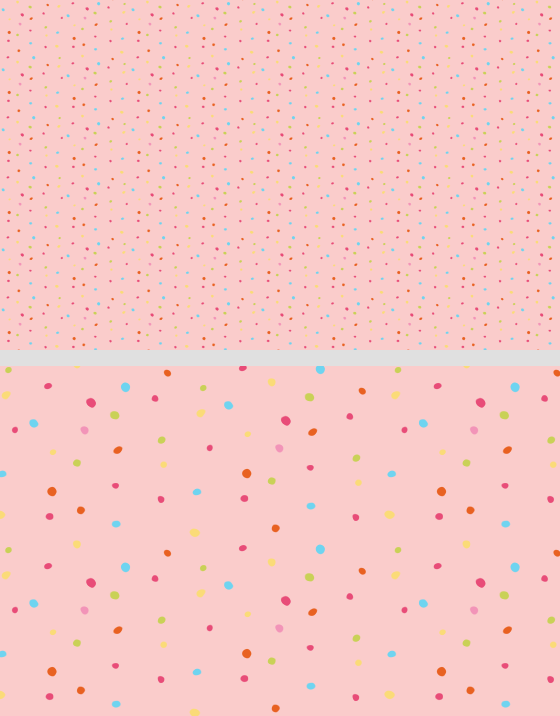
Top: the whole. Bottom: its middle third, enlarged.
A Shadertoy shader for this pattern:

```glsl
#define CELL vec2(0.0371, 0.0343)   // grid cell, in canvas heights
#define TILE 5.0                    // cells per repeat
#define JITTER 0.56                 // scatter within a cell
#define RADIUS_MIN 0.0027
#define RADIUS_MAX 0.0044
#define STRETCH 0.35                // greatest elongation of a dot
#define TILT 1.6                    // spread of dot directions, radians
#define WOBBLE 0.0013               // unevenness of the outline
#define WOBBLE_FREQ 190.0
#define BACKGROUND vec3(0.98, 0.80, 0.797)

vec2 hash2(vec2 p) {
    vec3 q = fract(p.xyx * vec3(0.1031, 0.1030, 0.0973));
    q += dot(q, q.yzx + 33.33);
    return fract((q.xx + q.yz) * q.zy);
}

float gradientCorner(vec2 corner, vec2 offset) {
    return dot(hash2(corner) * 2.0 - 1.0, offset);
}

float gradientNoise(vec2 p) {
    vec2 i = floor(p), f = fract(p);
    vec2 u = f * f * (3.0 - 2.0 * f);
    vec2 e = vec2(1.0, 0.0);
    return mix(mix(gradientCorner(i, f), gradientCorner(i + e, f - e), u.x),
               mix(gradientCorner(i + e.yx, f - e.yx), gradientCorner(i + e.xx, f - e.xx), u.x), u.y);
}

// Fixed share of each colour among the 25 dots of a tile
vec3 dotColor(float rank) {
    if (rank < 7.0)  return vec3(0.91, 0.30, 0.47);  // raspberry
    if (rank < 11.0) return vec3(0.91, 0.38, 0.13);  // orange
    if (rank < 16.0) return vec3(0.98, 0.86, 0.47);  // yellow
    if (rank < 20.0) return vec3(0.79, 0.82, 0.34);  // lime
    if (rank < 24.0) return vec3(0.43, 0.83, 0.94);  // sky
    return vec3(0.95, 0.58, 0.72);                   // light pink
}

void mainImage(out vec4 fragColor, in vec2 fragCoord) {
    vec2 p = fragCoord / iResolution.y;
    float pixel = 1.0 / iResolution.y;

    // Staggered grid: odd columns rise by half a cell
    vec2 grid = p / CELL;
    grid.y += 0.5 * mod(floor(grid.x), 2.0);
    vec2 id = mod(floor(grid), TILE);

    // Random traits repeat with the tile
    vec2 shift = (hash2(id + 17.0) - 0.5) * JITTER;
    vec2 shape = hash2(id + 53.0);
    vec2 turn = hash2(id + 91.0);

    // Tilted, slightly uneven oval
    vec2 d = (fract(grid) - 0.5 - shift) * CELL;
    float angle = (turn.x - 0.5) * TILT;
    float c = cos(angle), s = sin(angle);
    vec2 oval = mat2(c, -s, s, c) * d;
    float stretch = sqrt(1.0 + STRETCH * turn.y);
    oval *= vec2(1.0 / stretch, stretch);
    float radius = mix(RADIUS_MIN, RADIUS_MAX, shape.x);
    float edge = length(oval) - radius + WOBBLE * gradientNoise(d * WOBBLE_FREQ + id * 7.3);

    float rank = mod(7.0 * (id.x * TILE + id.y), TILE * TILE);
    float cover = 1.0 - smoothstep(-0.75 * pixel, 0.75 * pixel, edge);
    fragColor = vec4(mix(BACKGROUND, dotColor(rank), cover), 1.0);
}
```
